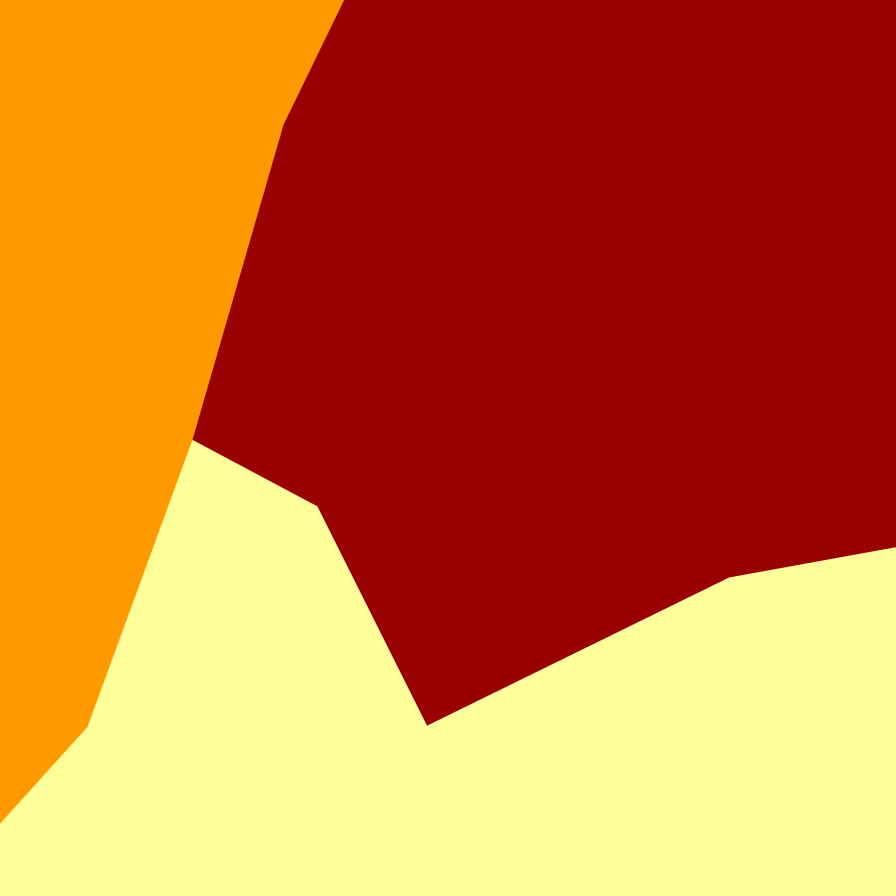
A WebGL 1 fragment shader for this background:

```glsl
precision highp float;
// Three flat colour fields split by angular edges: orange left, dark red above, pale yellow below.

uniform vec2 u_resolution;

const vec3 ORANGE = vec3(1.0, 0.6, 0.0);
const vec3 DARK_RED = vec3(0.6, 0.0, 0.0);
const vec3 PALE_YELLOW = vec3(1.0, 1.0, 0.6);

// Corners of the orange field's right edge, from bottom to top
const vec2 SIDE_BOTTOM = vec2(-0.0729, 0.0);
const vec2 SIDE_BEND = vec2(0.0977, 0.1888);
const vec2 JUNCTION = vec2(0.2148, 0.5091);
const vec2 SIDE_SHOULDER = vec2(0.3164, 0.8607);
const vec2 SIDE_TOP = vec2(0.3841, 1.0);

// Corners of the ridge between yellow and red, from the junction rightwards
const vec2 RIDGE_PEAK = vec2(0.3542, 0.4349);
const vec2 RIDGE_VALLEY = vec2(0.4766, 0.1901);
const vec2 RIDGE_RISE = vec2(0.8138, 0.3555);
const vec2 RIDGE_END = vec2(1.0, 0.3893);

// Signed distance to the line from a to b, positive above it when a.x < b.x
float lineSide(vec2 p, vec2 a, vec2 b) {
  vec2 along = normalize(b - a);
  vec2 offset = p - a;
  return along.x * offset.y - along.y * offset.x;
}

// Distance to a chain of four lines, choosing the one that spans p.x
float chainSide(vec2 p, vec2 a, vec2 b, vec2 c, vec2 d, vec2 e) {
  if (p.x < b.x) return lineSide(p, a, b);
  if (p.x < c.x) return lineSide(p, b, c);
  if (p.x < d.x) return lineSide(p, c, d);
  return lineSide(p, d, e);
}

// Soft step about one pixel wide
float coverage(float signedDistance) {
  return clamp(signedDistance * min(u_resolution.x, u_resolution.y) + 0.5, 0.0, 1.0);
}

void main() {
  vec2 p = gl_FragCoord.xy / u_resolution;

  // Ridge is a height over x; the side edge is a width over y, so its axes swap
  float aboveRidge = chainSide(p, JUNCTION, RIDGE_PEAK, RIDGE_VALLEY, RIDGE_RISE, RIDGE_END);
  float rightOfSide = chainSide(p.yx, SIDE_BOTTOM.yx, SIDE_BEND.yx, JUNCTION.yx,
                                SIDE_SHOULDER.yx, SIDE_TOP.yx);

  // Layer the fields, with orange in front
  vec3 color = mix(PALE_YELLOW, DARK_RED, coverage(aboveRidge));
  color = mix(ORANGE, color, coverage(rightOfSide));
  gl_FragColor = vec4(color, 1.0);
}
```
